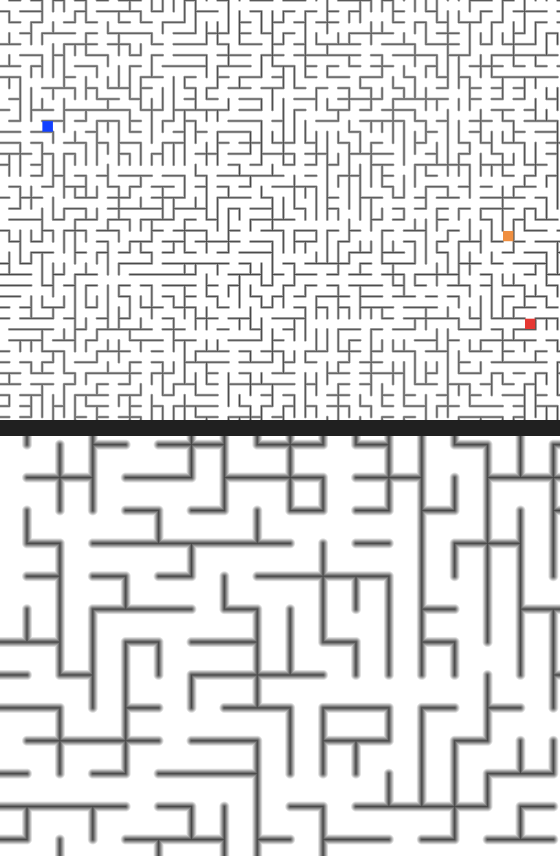
Top: the whole. Bottom: its middle third, enlarged.
A Shadertoy shader for this pattern:

```glsl
// Draws a dense maze of thin dark walls on white, with three coloured marker cells.

float hash(vec2 p) {
    uvec2 q = uvec2(ivec2(p)) * uvec2(1597334673u, 3812015801u);
    uint n = (q.x ^ q.y) * 1597334673u;
    n = (n ^ (n >> 15)) * 2246822519u;
    n ^= n >> 13;
    return float(n >> 8) / 16777216.0;
}

float valueNoise(vec2 p) {
    vec2 i = floor(p), f = fract(p);
    f = f * f * (3.0 - 2.0 * f);
    return mix(mix(hash(i), hash(i + vec2(1, 0)), f.x),
               mix(hash(i + vec2(0, 1)), hash(i + vec2(1, 1)), f.x), f.y);
}

// Rolling terrain with some roughness; walls only run downhill, so they form trees
float terrain(vec2 post) {
    return valueNoise(post / 5.0 + 300.0) + 0.2 * hash(post + 900.0);
}

// Direction of the wall leaving a post: a random lower neighbour
vec2 wallDirection(vec2 post) {
    float here = terrain(post), best = -1.0;
    vec2 chosen = vec2(1, 0), dir = vec2(1, 0);
    for (int k = 0; k < 4; k++) {
        // Posts along the same run share a preference, which favours straight walls
        vec2 run = floor(post / (1.0 + 5.0 * abs(dir))) + 200.0 * abs(dir);
        float score = hash(post * 4.0 + vec2(k, 7)) + 0.6 * hash(run + 1500.0);
        if (terrain(post + dir) < here) score += 2.0;
        if (score > best) {
            best = score;
            chosen = dir;
        }
        dir = vec2(-dir.y, dir.x);
    }
    return chosen;
}

float segmentDistance(vec2 p, vec2 along) {
    return length(p - along * clamp(dot(p, along), 0.0, 1.0));
}

// Filled square in one cell
vec3 paintCell(vec3 base, vec2 grid, vec2 cell, vec3 hue) {
    vec2 d = abs(grid - cell - 0.5);
    return mix(base, hue, 1.0 - smoothstep(0.43, 0.52, max(d.x, d.y)));
}

void mainImage(out vec4 fragColor, in vec2 fragCoord) {
    // Maze grid, 38.3 cells high, rows counted from the top
    vec2 uv = fragCoord / iResolution.y;
    vec2 grid = vec2(uv.x - 0.022, 1.0 - uv.y) * 38.3 - vec2(0.0, 0.03);

    // Nearest wall among those of the four surrounding posts
    float d = 1.0;
    for (int k = 0; k < 4; k++) {
        vec2 post = floor(grid) + vec2(k % 2, k / 2);
        d = min(d, segmentDistance(grid - post, wallDirection(post)));
    }

    // Soft wall profile
    float ink = 0.72 * max(0.0, 1.0 - d / 0.165);
    vec3 color = vec3(1.0 - ink);

    color = paintCell(color, grid, vec2(3, 11), vec3(0.07, 0.25, 1.0));
    color = paintCell(color, grid, vec2(45, 21), vec3(0.94, 0.56, 0.25));
    color = paintCell(color, grid, vec2(47, 29), vec3(0.90, 0.22, 0.20));

    fragColor = vec4(color, 1.0);
}
```
